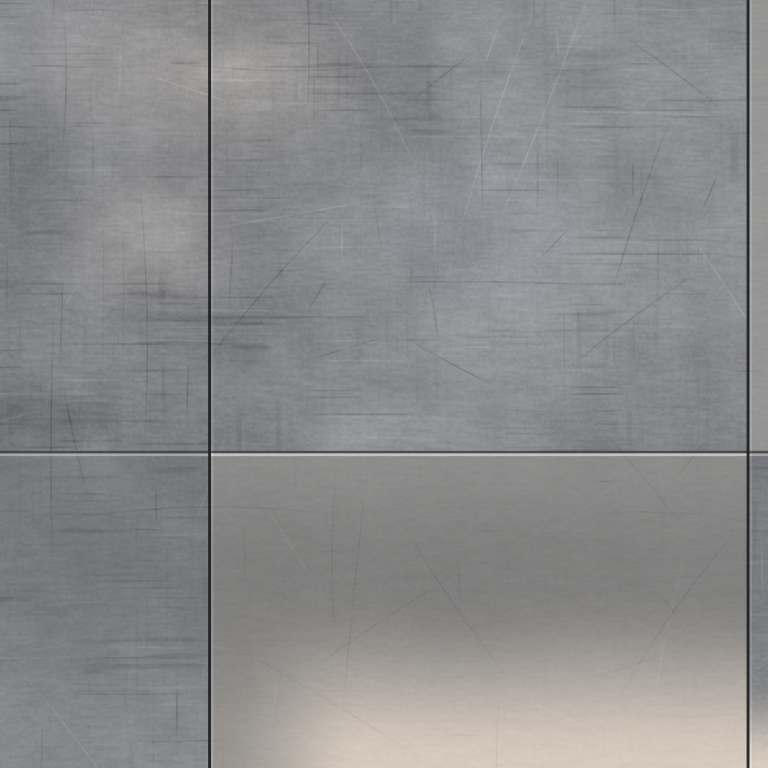
Write a WebGL 2 fragment shader that draws this texture.

```glsl
#version 300 es
precision highp float;
// Brushed metal wall panels on an offset grid with dark seams and bevels.
// Layered noise gives stains and grain, a hashed loop draws the scratches,
// and soft gradients add the warm reflection on the polished panels.
#define PANEL_ORIGIN vec2(0.273, 0.410)
#define PANEL_SIZE vec2(0.701, 0.700)
#define SEAM_HALF 0.0019
#define SCRATCH_COUNT 90
#define STAIN_AMOUNT 0.17
#define GRAIN_AMOUNT 0.035
#define STEEL vec3(0.530, 0.535, 0.547)
#define POLISHED_STEEL vec3(0.505, 0.503, 0.500)
#define WARM_LIGHT vec3(0.835, 0.790, 0.740)
#define SEAM_COLOR vec3(0.130, 0.135, 0.145)

uniform vec2 u_resolution;
out vec4 fragColor;

float hash(vec2 p) {
    return fract(sin(dot(p, vec2(127.1, 311.7))) * 43758.545);
}

float noise(vec2 p) {
    vec2 i = floor(p), f = fract(p);
    f = f * f * (3.0 - 2.0 * f);
    return mix(mix(hash(i), hash(i + vec2(1, 0)), f.x),
               mix(hash(i + vec2(0, 1)), hash(i + vec2(1, 1)), f.x), f.y);
}

float fbm(vec2 p) {
    float sum = 0.0, gain = 0.5;
    for (int i = 0; i < 5; i++) {
        sum += gain * noise(p);
        p = mat2(1.6, 1.2, -1.2, 1.6) * p + 7.3;
        gain *= 0.5;
    }
    return sum;
}

float spot(vec2 p, vec2 center, vec2 radius) {
    vec2 d = (p - center) / radius;
    return exp(-dot(d, d));
}

// Gently bent strokes; half run along the axes. Positive is light, negative dark.
float scratches(vec2 p, float pixel) {
    float sum = 0.0;
    for (int i = 0; i < SCRATCH_COUNT; i++) {
        float k = float(i);
        vec2 center = vec2(hash(vec2(k, 1.0)), hash(vec2(k, 2.0)));
        float turn = hash(vec2(k, 3.0));
        float angle = turn < 0.5 ? floor(turn * 4.0) * 1.571 + 0.06 * (hash(vec2(k, 4.0)) - 0.5)
                                 : turn * 6.283;
        float size = mix(0.03, 0.24, pow(hash(vec2(k, 5.0)), 3.0));
        vec2 d = p - center;
        float c = cos(angle), s = sin(angle);
        vec2 q = vec2(c * d.x + s * d.y, c * d.y - s * d.x);
        q.y += (hash(vec2(k, 6.0)) - 0.5) * q.x * q.x;
        float line = 1.0 - smoothstep(0.0003, 0.0006 + pixel, abs(q.y));
        float ends = 1.0 - smoothstep(0.3 * size, size, abs(q.x));
        float tone = hash(vec2(k, 7.0)) < 0.3 ? 0.055 : -0.075;
        sum += line * ends * tone * (0.4 + 0.6 * noise(q * 60.0 + k));
    }
    return sum;
}

// Thin broken streaks along x
float streaks(vec2 p) {
    return smoothstep(0.68, 0.98, noise(p * vec2(9.0, 230.0)))
         * smoothstep(0.35, 0.75, noise(p * vec2(16.0, 22.0) + 3.0));
}

void main() {
    vec2 uv = gl_FragCoord.xy / u_resolution;
    float pixel = 1.0 / min(u_resolution.x, u_resolution.y);

    // Panel grid and the finish of each panel
    vec2 cell = (uv - PANEL_ORIGIN) / PANEL_SIZE;
    vec2 id = floor(cell);
    vec2 fromSeam = (cell - floor(cell + 0.5)) * PANEL_SIZE;
    float polished = step(abs(id.x - id.y - 1.0), 0.5);
    float lower = step(id.y, -0.5);
    float wear = mix(1.0, 0.22, polished) * mix(1.0, 0.65, lower);
    vec3 color = mix(STEEL, POLISHED_STEEL, polished);

    // Cloudy stains, with broad light and dark areas on the upper row
    float stain = fbm(uv * vec2(4.5, 5.5) + 2.7) - 0.48;
    float mottle = fbm(uv * 22.0 + 11.0) - 0.48;
    color += wear * (STAIN_AMOUNT * stain + 0.07 * mottle);
    float warmth = spot(uv, vec2(0.32, 0.90), vec2(0.12, 0.08))
                 + 0.8 * spot(uv, vec2(0.20, 0.69), vec2(0.09, 0.07))
                 + 0.5 * spot(uv, vec2(0.17, 0.92), vec2(0.12, 0.09));
    float shade = spot(uv, vec2(0.05, 0.46), vec2(0.12, 0.06))
                + 0.7 * spot(uv, vec2(0.50, 0.91), vec2(0.10, 0.10))
                + 0.6 * spot(uv, vec2(0.02, 0.75), vec2(0.07, 0.20));
    float sheen = spot(uv, vec2(0.63, 0.70), vec2(0.18, 0.15));
    color += (1.0 - lower) * (vec3(0.105, 0.092, 0.075) * warmth - 0.085 * shade
                            + vec3(0.020, 0.027, 0.033) * sheen);
    color += (1.0 - lower) * polished * 0.08;

    // Lower row: cool top, darker middle, warm reflection at the foot
    color += lower * (0.045 * smoothstep(0.27, 0.41, uv.y) * polished
                    - 0.045 * (1.0 - polished) * smoothstep(0.0, 0.25, uv.y));
    float glowTop = mix(0.12, 0.235, polished) + 0.03 * (noise(uv * 5.0) - 0.5);
    float glow = lower * step(-0.5, id.x) * (1.0 - smoothstep(0.0, glowTop, uv.y));
    glow *= mix(0.25, 1.0, smoothstep(0.27, 0.48, uv.x));
    color = mix(color, WARM_LIGHT, glow);

    // Brushing, fine grain and scratches
    float grain = noise(uv * vec2(60.0, 330.0)) + noise(uv * 300.0) - 1.0;
    color += GRAIN_AMOUNT * grain * mix(0.35, 1.0, wear);
    color -= wear * (0.065 * streaks(uv) + 0.035 * streaks(uv.yx + 4.0));
    color += wear * 0.04 * streaks(uv + 9.0);
    color += mix(0.35, 1.0, wear) * scratches(uv, pixel);

    // Horizontal joint: shadow above, bright bevel below
    float shadow = 1.0 - smoothstep(SEAM_HALF - 0.5 * pixel, SEAM_HALF + 0.5 * pixel,
                                    abs(fromSeam.y - 0.0012));
    float bevel = 1.0 - smoothstep(0.0012, 0.0012 + pixel, abs(fromSeam.y + 0.0022));
    color = mix(color, SEAM_COLOR + 0.10, 0.8 * shadow);
    color = mix(color, vec3(0.77, 0.77, 0.78), bevel * mix(0.6, 0.95, polished));

    // Vertical joint: dark gap with a faint lit edge on its right
    float edge = 1.0 - smoothstep(0.0008, 0.0008 + pixel, abs(fromSeam.x - 0.0034));
    float gap = 1.0 - smoothstep(SEAM_HALF - 0.5 * pixel, SEAM_HALF + 0.5 * pixel,
                                 abs(fromSeam.x));
    color += 0.07 * edge;
    color = mix(color, SEAM_COLOR, 0.95 * gap);

    fragColor = vec4(clamp(color, 0.0, 1.0), 1.0);
}
```
